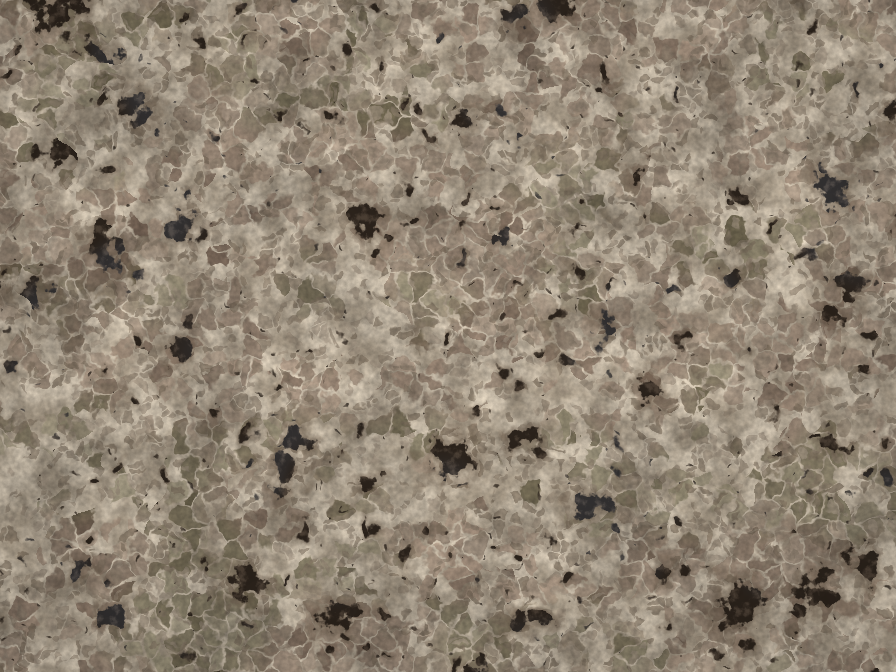
Reproduce this texture procedurally as a Shadertoy shader.

```glsl
// Polished granite: a cream ground with tan and olive crystals from warped
// Voronoi cells, ragged dark mineral flecks in three sizes with brown halos,
// and fine gradient noise for the mottling.

vec3 hash3(vec2 cell) {
    uvec3 v = uvec3(ivec3(ivec2(cell), 7)) * 1664525u + 1013904223u;
    v.x += v.y * v.z; v.y += v.z * v.x; v.z += v.x * v.y;
    v ^= v >> 16u;
    v.x += v.y * v.z; v.y += v.z * v.x; v.z += v.x * v.y;
    return vec3(v >> 8u) / 16777216.0;
}

float corner(vec2 cell, vec2 offset) {
    float angle = 6.2832 * hash3(cell).x;
    return dot(vec2(cos(angle), sin(angle)), offset);
}

float gradientNoise(vec2 p) {
    vec2 i = floor(p), f = p - i, e = vec2(1, 0);
    vec2 u = f * f * f * (f * (f * 6.0 - 15.0) + 10.0);
    return mix(mix(corner(i, f), corner(i + e, f - e), u.x),
               mix(corner(i + e.yx, f - e.yx), corner(i + 1.0, f - 1.0), u.x), u.y);
}

float fbm(vec2 p) {
    float sum = 0.0, amp = 0.5;
    for (int i = 0; i < 4; i++) {
        sum += amp * gradientNoise(p);
        p = mat2(1.6, 1.2, -1.2, 1.6) * p + 17.3;
        amp *= 0.5;
    }
    return sum;
}

// x: distance to the crystal border, yzw: random values of the crystal
vec4 crystals(vec2 p) {
    vec2 base = floor(p);
    float nearest = 9.0, second = 9.0;
    vec3 id = vec3(0);
    for (int y = -1; y <= 1; y++)
    for (int x = -1; x <= 1; x++) {
        vec2 cell = base + vec2(x, y);
        vec3 h = hash3(cell);
        float d = length(cell + h.xy - p);
        if (d < nearest) { second = nearest; nearest = d; id = hash3(cell + 91.0); }
        else second = min(second, d);
    }
    return vec4(second - nearest, id);
}

// Depth inside scattered stretched flecks: 1 at a centre, 0 at the rim
float flecks(vec2 p, float radius, float share) {
    vec2 base = floor(p);
    float depth = -3.0;
    for (int y = -1; y <= 1; y++)
    for (int x = -1; x <= 1; x++) {
        vec2 cell = base + vec2(x, y);
        vec3 h = hash3(cell), k = hash3(cell + 53.0);
        if (h.z > share) continue;
        float a = 3.1416 * k.x;
        vec2 d = mat2(cos(a), sin(a), -sin(a), cos(a)) * (p - cell - h.xy);
        d *= vec2(1.0 - 0.35 * k.y, 1.0 + 0.4 * k.y);
        depth = max(depth, 1.0 - length(d) / (radius * (0.55 + 0.9 * k.z)));
    }
    return depth;
}

void mainImage(out vec4 fragColor, in vec2 fragCoord) {
    vec2 uv = fragCoord / iResolution.xy;
    vec2 p = fragCoord / iResolution.y + 3.0;
    vec2 warp = vec2(fbm(p * 28.0), fbm(p * 28.0 + 40.0));
    vec2 q = p + 0.03 * warp;
    float region = fbm(p * 3.5 + 11.0);
    float tint = gradientNoise(p * 5.0 + 60.0);

    // Cream ground
    vec3 color = mix(vec3(0.57, 0.525, 0.46), vec3(0.745, 0.70, 0.63),
                     smoothstep(-0.28, 0.26, fbm(p * 20.0 + 5.0)));

    // Large crystals gather in regions, small ones lie everywhere
    vec4 large = crystals(q * 36.0);
    vec3 tan_ = mix(vec3(0.40, 0.335, 0.285), vec3(0.59, 0.515, 0.45), large.w);
    vec3 olive = mix(vec3(0.36, 0.33, 0.25), vec3(0.55, 0.52, 0.435), large.w);
    vec3 crystal = mix(tan_, olive, smoothstep(-0.05, 0.2, tint + 0.25 * large.z - 0.15));
    float present = step(0.45, large.y + 1.7 * region);
    color = mix(color, crystal, present * smoothstep(0.02, 0.2, large.x) * (0.5 + 0.45 * large.z));

    vec4 small = crystals(q * 72.0 + 30.0);
    color = mix(color, mix(vec3(0.42, 0.37, 0.31), vec3(0.58, 0.53, 0.47), small.w),
                step(0.6, small.y) * smoothstep(0.03, 0.3, small.x) * 0.65);

    // Mottling from broad to fine
    color *= 1.0 + 0.35 * fbm(p * 8.0 + 23.0) + 0.30 * fbm(p * 85.0)
                 + 0.09 * gradientNoise(p * 170.0);

    // Dark minerals with ragged rims and brown halos
    float ragged = 2.4 * fbm(p * 42.0 + 71.0);
    float big = flecks(q * 9.0, 0.18, 0.40 + 0.5 * region) + ragged;
    float medium = flecks(q * 20.0 + 13.0, 0.16, 0.24 + 0.5 * region) + 0.8 * ragged;
    float tiny = flecks(q * 46.0 + 29.0, 0.15, 0.17) + 0.5 * ragged;
    float halo = max(smoothstep(-1.2, 0.2, big), 0.7 * smoothstep(-1.0, 0.3, medium));
    color = mix(color, vec3(0.37, 0.31, 0.25), 0.42 * halo);
    vec3 dark = mix(vec3(0.14, 0.11, 0.085), vec3(0.17, 0.165, 0.17),
                    smoothstep(0.0, 0.3, gradientNoise(p * 6.0 + 33.0)));
    dark += vec3(0.13, 0.115, 0.10) * smoothstep(-0.05, 0.3, fbm(p * 60.0 + 7.0));
    float core = max(smoothstep(0.0, 0.3, big), smoothstep(0.0, 0.5, medium));
    core = max(core, 0.8 * smoothstep(0.0, 0.8, tiny));
    color = mix(color, dark, 0.95 * core);

    // Soft light falling off to the corners
    vec2 c = uv - vec2(0.53, 0.56);
    fragColor = vec4(color * (1.04 - 0.25 * dot(c, c)), 1.0);
}
```
